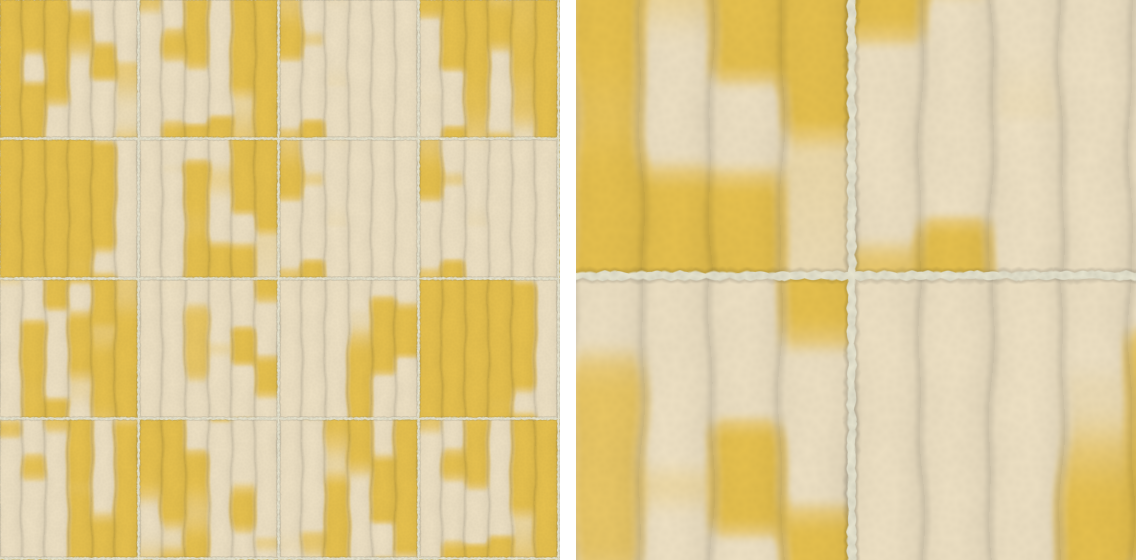
Left, the full canvas; right, a detail of the centre.
Reproduce this texture procedurally as a WebGL 2 fragment shader.

```glsl
#version 300 es
precision highp float;

uniform vec2 u_resolution;
out vec4 outColor;

const float TILES = 4.0;
const float FLUTES = 6.0;
const float GROUT_HALF = 0.0022;
const vec2 GROUT_OFFSET = vec2(0.0026, -0.0026);

const vec3 CREAM = vec3(0.895, 0.845, 0.735);
const vec3 HONEY = vec3(0.885, 0.770, 0.460);
const vec3 YELLOW = vec3(0.868, 0.727, 0.295);
const vec3 GROUT = vec3(0.875, 0.865, 0.785);

// Glaze amount per tile, bottom row first; negative gathers to the right.
// Tiles of equal amount share one glaze pattern.
const mat4 GLAZE = mat4(
  -0.47, 0.46, -0.43, -0.50,
  -0.53, -0.36, -0.33, 0.72,
  0.72, -0.40, 0.20, 0.20,
  0.52, -0.50, 0.20, -0.56);

float hash(vec2 p) {
  vec3 q = fract(vec3(p.xyx) * 0.1031);
  q += dot(q, q.yzx + 33.33);
  return fract((q.x + q.y) * q.z);
}

// Distance to the nearest scattered cell centre
float cellular(vec2 p) {
  vec2 cell = floor(p), f = p - cell;
  float nearest = 2.0;
  for (int j = -1; j <= 1; j++) {
    for (int i = -1; i <= 1; i++) {
      vec2 n = vec2(i, j);
      vec2 jitter = vec2(hash(cell + n), hash(cell + n + 57.3));
      nearest = min(nearest, length(n + jitter - f));
    }
  }
  return nearest;
}

// Smooth random value along one flute
float streak(float y, float seed) {
  float i = floor(y), f = y - i;
  return mix(hash(vec2(seed, i)), hash(vec2(seed, i + 1.0)), f * f * (3.0 - 2.0 * f));
}

// Soft-ended glaze patches on one flute
float fluteGlaze(float flute, float y, float amount) {
  flute = clamp(flute, 0.0, FLUTES - 1.0);
  float seed = flute * 7.31 + amount * 391.0 + 300.0;
  float across = flute / (FLUTES - 1.0);
  float side = amount < 0.0 ? 1.0 - across : across;
  float level = mix(streak(y * 3.0 + hash(vec2(seed, 9.7)), seed), side, 0.45);
  return smoothstep(-0.08, 0.08, abs(amount) - level);
}

// Blends each flute's glaze into its neighbour at the seam
float tileGlaze(float x, float y, float amount) {
  float flute = floor(x), f = x - flute - 0.5;
  float bleed = 0.5 * smoothstep(0.3, 0.5, abs(f));
  return mix(fluteGlaze(flute, y, amount),
             fluteGlaze(flute + (f < 0.0 ? -1.0 : 1.0), y, amount), bleed);
}

vec3 glazeColor(float glaze) {
  vec3 thin = mix(CREAM, HONEY, smoothstep(0.0, 0.55, glaze));
  return mix(thin, YELLOW, smoothstep(0.4, 1.0, glaze));
}

// Rounded relief with a narrow dark seam
float fluteShade(float x) {
  float f = fract(x) - 0.5;
  float seam = smoothstep(0.38, 0.5, abs(f));
  return 1.02 - 0.16 * f * f - 0.025 * f - 0.065 * seam;
}

float wobble(float y, float phase) {
  return 0.035 * sin(y * 8.0 + phase) + 0.02 * sin(y * 21.0 + phase * 2.3);
}

void main() {
  vec2 p = gl_FragCoord.xy / u_resolution + GROUT_OFFSET;
  float aa = 1.0 / min(u_resolution.x, u_resolution.y);
  vec2 tile = mod(floor(p * TILES), TILES);
  vec2 local = fract(p * TILES);
  float amount = GLAZE[int(tile.y)][int(tile.x)];

  // Fluted, glazed face
  float x = local.x * FLUTES;
  x += wobble(local.y, floor(x + 0.5) * 1.9 + amount * 20.0);
  float glaze = tileGlaze(x, local.y, amount);
  vec3 color = glazeColor(glaze) * fluteShade(x);

  // Fine grain and cloudy tone
  float grain = cellular(p * 190.0) - 0.5;
  float cloud = cellular(p * vec2(36.0, 24.0)) - 0.5;
  color *= 1.0 + 0.022 * grain + 0.018 * cloud;

  // Ragged grout with a shaded rim
  vec2 border = (0.5 - abs(local - 0.5)) / TILES;
  float edge = min(border.x, border.y) + 0.0022 * (cellular(p * 150.0 + 11.0) - 0.5);
  color *= 1.0 - 0.12 * (1.0 - smoothstep(GROUT_HALF, GROUT_HALF + 0.003, edge));
  float grout = 1.0 - smoothstep(GROUT_HALF - aa, GROUT_HALF + aa, edge);
  color = mix(color, GROUT * (1.0 + 0.08 * grain), grout);

  outColor = vec4(color, 1.0);
}
```
